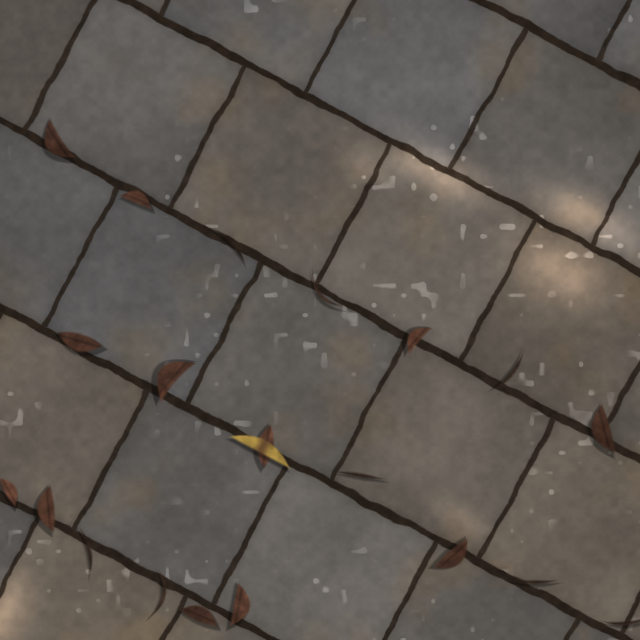
Give the GLSL for this texture, as a WebGL 1 fragment shader.

```glsl
precision highp float;
// Slanted courses of worn square grey pavers with dark joints, fallen leaves and dappled sun.
uniform vec2 u_resolution;

#define TILT 0.488          // slope of the courses, radians
#define COURSE 0.2585       // height of a course
#define PAVER 0.254         // length of a paver
#define FIRST_JOINT -0.351  // position of the topmost course joint
#define BED_WIDTH 0.0042    // half width of the joints between courses
#define CROSS_WIDTH 0.0023  // half width of the joints within a course
#define SOFTNESS 0.0035
#define LEAVES 20
#define STONE vec3(0.372, 0.352, 0.328)
#define SOIL vec3(0.155, 0.125, 0.100)
#define BROWN_LEAF vec3(0.300, 0.195, 0.150)
#define YELLOW_LEAF vec3(0.640, 0.530, 0.260)

float hash(vec2 p) {
  return fract(sin(dot(p, vec2(127.1, 311.7))) * 43758.545);
}

float noise(vec2 p) {
  vec2 i = floor(p), f = fract(p);
  f = f * f * (3.0 - 2.0 * f);
  return mix(mix(hash(i), hash(i + vec2(1, 0)), f.x),
             mix(hash(i + vec2(0, 1)), hash(i + vec2(1, 1)), f.x), f.y);
}

float fbm(vec2 p) {
  float sum = 0.0, amp = 0.5;
  for (int i = 0; i < 4; i++) {
    sum += amp * noise(p);
    p = p * 2.03 + 17.3;
    amp *= 0.5;
  }
  return sum / 0.9375;
}

vec2 turn(vec2 p, float a) {
  float c = cos(a), s = sin(a);
  return vec2(c * p.x + s * p.y, c * p.y - s * p.x);
}

float glow(vec2 p, vec2 center, vec2 size) {
  vec2 d = turn(p - center, TILT) / size;
  return exp(-dot(d, d));
}

// Coverage of a curved, pointed leaf lying along x
float leafMask(vec2 p, vec2 size, float bend) {
  float a = p.x / size.x;
  float b = p.y - bend * size.x * (a * a - 0.4);
  return 1.0 - smoothstep(-SOFTNESS, SOFTNESS * 0.6, abs(b) - size.y * (1.0 - a * a));
}

// Shifts neighbouring courses against each other, in paver lengths
float courseShift(float row) {
  float j = row + 1.0;
  return 0.41 + 0.53 * j + 0.0325 * j * (j - 1.0);
}

void main() {
  vec2 p = gl_FragCoord.xy / u_resolution.y;
  p.y = 1.0 - p.y;
  float blur = max(SOFTNESS, 1.2 / u_resolution.y);
  vec2 course = turn(p, TILT);
  vec2 rough = vec2(fbm(p * 28.0), fbm(p * 28.0 + 41.0)) - 0.5;
  vec2 q = course + rough * 0.009;

  // Nearest joints and paver identity
  float v = (q.y - FIRST_JOINT) / COURSE;
  float row = floor(v);
  float bed = abs(v - floor(v + 0.5)) * COURSE;
  float u = q.x / PAVER - courseShift(row);
  float nearest = floor(u + 0.5);
  float side = u - nearest - (hash(vec2(nearest, row)) - 0.5) * 0.05;
  float cross = abs(side) * PAVER;
  vec2 id = vec2(nearest + step(0.0, side), row);

  // Paver faces: individual tint, stains, grain and pale scuffs
  float tint = hash(id + 5.3);
  float stain = fbm(p * 7.0 + id * 3.1);
  float grain = fbm(p * 75.0);
  vec3 color = STONE * mix(vec3(0.95, 0.99, 1.06), vec3(1.08, 1.04, 0.99), tint);
  color *= 0.93 + 0.14 * hash(id + 9.7);
  color *= 1.0 + 0.30 * (stain - 0.5) + 0.17 * (grain - 0.5);
  color += vec3(0.035, 0.015, -0.012) * smoothstep(0.5, 0.8, fbm(p * 9.0 + 23.0));
  float scuff = smoothstep(0.81, 0.93, noise(p * 65.0 + 8.0)) * smoothstep(0.48, 0.7, fbm(p * 8.0 + 3.0));
  color += 0.15 * scuff;

  // Dappled sunlight
  float sun = glow(p, vec2(0.68, 0.26), vec2(0.085, 0.030))
            + glow(p, vec2(0.57, 0.26), vec2(0.040, 0.025)) * 0.6
            + glow(p, vec2(0.92, 0.34), vec2(0.075, 0.030))
            + glow(p, vec2(0.87, 0.42), vec2(0.080, 0.060))
            + glow(p, vec2(0.00, 0.96), vec2(0.035, 0.060))
            + glow(p, vec2(0.72, 0.81), vec2(0.050, 0.022)) * 0.4;
  sun *= 0.55 + 0.9 * fbm(p * 14.0 + 6.0);
  color *= 1.0 + min(sun, 1.1) * vec3(0.72, 0.62, 0.53);

  // Worn edges and uneven joints
  color *= 1.0 - 0.22 * exp(-bed / 0.010) - 0.15 * exp(-cross / 0.008);
  float wear = 0.65 + 0.7 * noise(p * 17.0);
  float joint = max(1.0 - smoothstep(0.0, blur, bed - BED_WIDTH * wear),
                    (1.0 - smoothstep(0.0, blur, cross - CROSS_WIDTH * wear)) * 0.88);
  color = mix(color, SOIL * (0.75 + 0.5 * grain) * (1.0 + 0.5 * min(sun, 1.0)), joint);

  // Brown leaves and thin twigs gathered along the course joints
  for (int i = 0; i < LEAVES; i++) {
    float k = float(i);
    float twig = step(0.7, hash(vec2(k, 2.0)));
    float n = FIRST_JOINT + (2.0 + mod(k, 3.0)) * COURSE + (hash(vec2(k, 4.0)) - 0.6) * 0.055;
    float x = fract(k * 0.618 + 0.09) * (mod(k, 3.0) > 1.5 ? 0.42 : 1.0);
    vec2 at = vec2((x + sin(TILT) * n) / cos(TILT), n);
    vec2 local = turn(course - at, hash(vec2(k, 6.0)) * 2.6 - 0.6);
    vec2 size = mix(vec2(0.034, 0.013) * (0.75 + 0.5 * hash(vec2(k, 8.0))), vec2(0.036, 0.0035), twig);
    float bend = hash(vec2(k, 3.0)) - 0.5;
    color *= 1.0 - 0.35 * leafMask(local - 0.004, size * 1.15, bend);
    vec3 leaf = mix(BROWN_LEAF * (0.7 + 0.6 * hash(vec2(k, 7.0))), SOIL, twig * 0.7);
    leaf *= (0.65 + 0.7 * grain) * (0.8 + 0.2 * smoothstep(0.0, 0.004, abs(local.y)));
    color = mix(color, leaf, leafMask(local, size, bend) * 0.9);
  }

  // One yellow leaf
  vec2 local = course - vec2(0.690, 0.428);
  color *= 1.0 - 0.4 * leafMask(local - vec2(0.0, 0.006), vec2(0.056, 0.012), 0.2);
  vec3 yellow = YELLOW_LEAF * (0.75 + 0.45 * grain);
  yellow = mix(yellow, BROWN_LEAF, 0.75 * exp(-pow(local.x / 0.010, 2.0)));
  color = mix(color, yellow, leafMask(local, vec2(0.054, 0.011), 0.2));

  gl_FragColor = vec4(clamp(color, 0.0, 1.0), 1.0);
}
```
